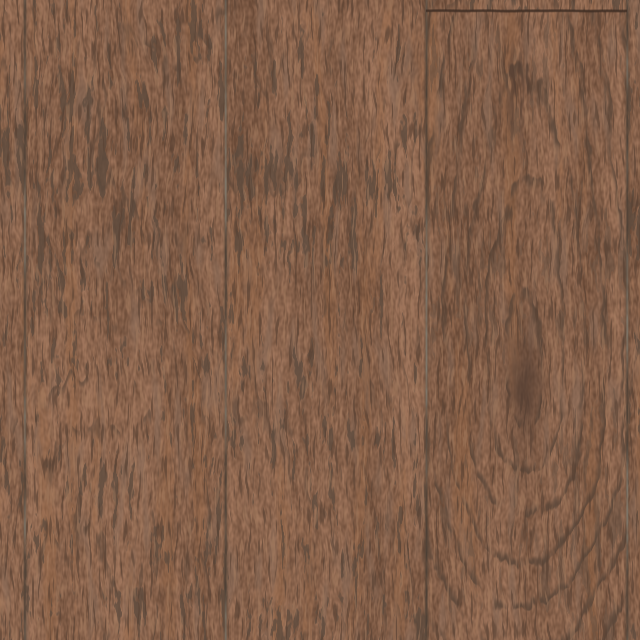
Write a WebGL 1 fragment shader that draws this texture.

```glsl
precision highp float;
// Hand-scraped brown wood floor: upright planks with dark flecks, veins and one knot.
uniform vec2 u_resolution;

float hash(vec2 c) {
    return fract(sin(dot(c, vec2(127.1, 311.7))) * 43758.55);
}

vec2 gradient(vec2 c) {
    float a = 6.2832 * hash(c);
    return vec2(cos(a), sin(a));
}

// Gradient noise, roughly -0.7 to 0.7
float noise(vec2 p) {
    vec2 i = floor(p), f = p - i;
    vec2 w = f * f * f * (f * (f * 6.0 - 15.0) + 10.0);
    vec2 e = vec2(1.0, 0.0);
    float low = mix(dot(gradient(i), f), dot(gradient(i + e), f - e), w.x);
    float high = mix(dot(gradient(i + e.yx), f - e.yx),
                     dot(gradient(i + 1.0), f - 1.0), w.x);
    return mix(low, high, w.y);
}

// Soft-edged line from the distance to its centre
float line(float dist, float halfWidth) {
    float aa = 1.0 / u_resolution.y;
    return 1.0 - smoothstep(halfWidth - aa, halfWidth + aa, abs(dist));
}

void main() {
    vec2 p = gl_FragCoord.xy / u_resolution;

    // Plank layout: one end joint near the top of the third full plank
    float plankWidth = 0.3137;
    float across = (p.x - 0.039) / plankWidth;
    float plank = floor(across);
    float inPlank = fract(across);
    float jointed = 1.0 - step(0.5, abs(plank - 2.0));
    float aboveJoint = jointed * step(0.983, p.y);
    float knotty = jointed - aboveJoint;
    float board = plank + 7.0 * aboveJoint;

    // Each board has its own piece of swaying grain
    vec2 g = p + vec2(board * 3.17 + 5.0, board * 1.73 + 4.0);
    g.x += 0.012 * noise(g * vec2(7.0, 4.0)) + 0.003 * noise(g * vec2(45.0, 26.0));
    float broad = noise(g * vec2(13.0, 1.3));
    float fibre = noise(g * vec2(95.0, 9.0));
    float pore = noise(g * vec2(210.0, 38.0) + 31.0);
    float grit = noise(g * vec2(290.0, 105.0) + 63.0);
    float patches = noise(g * vec2(6.0, 3.5) + 17.0);

    // Body colour, from shaded to sunlit brown, with duller and warmer areas
    float tone = 0.56 + 0.5 * broad + 0.3 * fibre + 0.5 * pore + 0.5 * grit
               + 0.2 * noise(g * vec2(4.0, 2.5) + 3.0);
    vec3 col = mix(vec3(0.42, 0.295, 0.22), vec3(0.62, 0.455, 0.355), clamp(tone, 0.0, 1.0));
    float dull = noise(g * vec2(60.0, 9.0) + 53.0);
    col = mix(col, vec3(0.53, 0.415, 0.345), 0.55 * smoothstep(0.05, 0.5, dull));
    float warm = smoothstep(0.1, 0.45, noise(g * vec2(32.0, 2.0) + 71.0) + 0.3 * pore);
    col = mix(col, vec3(0.59, 0.40, 0.27), 0.4 * warm);

    // Stretched rings round the knot, long above and short below
    vec2 d = p - vec2(0.82, 0.40);
    float stretch = d.y > 0.0 ? 5.2 : 2.2;
    float ring = 31.0 * length(vec2(d.x, d.y / stretch)) + 0.4 * noise(p * vec2(11.0, 6.0))
               + 0.16 * noise(p * vec2(50.0, 22.0)) + 0.1 * noise(p * vec2(140.0, 50.0));

    // Arched veins on the other boards
    float arch = 7.0 * noise(g * vec2(3.2, 1.2) + 9.0) + 14.0 * g.x
               + 0.5 * noise(g * vec2(60.0, 18.0));
    float growth = mix(arch, ring, knotty);
    float phase = fract(growth);
    float vein = smoothstep(0.72, 0.92, phase) * (1.0 - smoothstep(0.93, 1.0, phase));
    float gaps = noise(g * vec2(70.0, 16.0) + 23.0) + 0.5 * pore + 0.5 * patches;
    float broken = smoothstep(mix(-0.1, -0.4, knotty), 0.2, gaps);
    float strength = mix(0.35 + 0.65 * hash(vec2(floor(growth), board)), 0.9, knotty);
    col = mix(col, vec3(0.34, 0.265, 0.215), vein * broken * strength * mix(0.6, 0.85, knotty));

    // Slender ragged dark flecks, gathered in patches
    float speck = noise(g * vec2(85.0, 10.0) + 87.0) + 0.5 * noise(g * vec2(190.0, 36.0) + 11.0)
                + 0.25 * grit;
    float fleck = smoothstep(0.24, 0.44, speck + 0.45 * patches);
    col = mix(col, vec3(0.355, 0.285, 0.235), fleck * mix(0.75, 0.4, knotty));

    // Hair-thin pores, dark and pale
    float hair = noise(g * vec2(200.0, 20.0) + 41.0);
    col = mix(col, vec3(0.34, 0.25, 0.195), 0.6 * smoothstep(0.2, 0.42, hair));
    col = mix(col, vec3(0.65, 0.49, 0.375), 0.45 * smoothstep(0.2, 0.42, -hair));

    // Dark heart of the knot and its smoky crown
    vec2 heart = (d + vec2(0.012 * noise(p * 30.0), 0.0)) / vec2(0.026, 0.085);
    vec2 crown = (p - vec2(0.81, 0.86)) / vec2(0.022, 0.08);
    float smoke = exp(-dot(heart, heart)) * (0.85 + 0.5 * fibre + 0.4 * pore)
                + exp(-dot(crown, crown)) * smoothstep(-0.1, 0.25, fibre + 0.6 * pore);
    col = mix(col, vec3(0.32, 0.235, 0.19), knotty * clamp(0.8 * smoke, 0.0, 0.85));

    // Worn seams: dark groove with dusty grey stretches
    float edge = min(inPlank, 1.0 - inPlank) * plankWidth;
    float side = plank + step(0.5, inPlank);
    float dust = smoothstep(-0.15, 0.25, noise(vec2(side * 9.3, p.y * 7.0)));
    vec3 seamColor = mix(vec3(0.30, 0.25, 0.21), vec3(0.50, 0.47, 0.42), dust);
    float wear = 0.75 + 0.5 * noise(vec2(side + 0.4, p.y * 70.0));
    col = mix(col, vec3(0.36, 0.28, 0.22), 0.4 * (1.0 - smoothstep(0.001, 0.006, edge)));
    col = mix(col, seamColor, line(edge, 0.0014) * wear);

    // End joint
    float joint = jointed * line(p.y - 0.983 - 0.001 * noise(p * 25.0), 0.002);
    col = mix(col, vec3(0.25, 0.18, 0.14), 0.85 * joint);

    gl_FragColor = vec4(col, 1.0);
}
```
